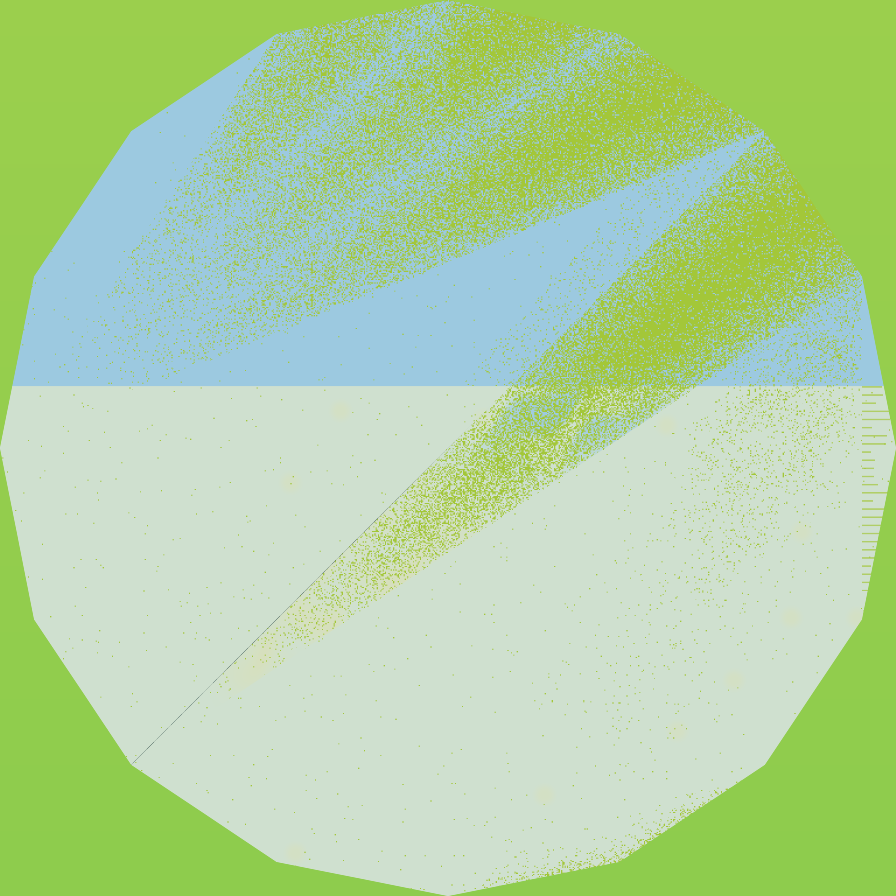
A Shadertoy shader for this background:

```glsl
// A sixteen-sided disc of blue sky over pale ground, crossed by grainy green fans.
const float PI = 3.14159265;
const float SIDES = 16.0;
const float RADIUS = 0.5;
const float HORIZON = 0.569;
const float GRAIN_CELLS = 768.0;
const int GRAIN_TAPS = 3;
const float DASH_ROWS = 110.0;
const float SPOT_CELLS = 14.0;
const vec2 UPPER_APEX = vec2(0.0, 0.5);
const vec2 LOWER_APEX = vec2(0.1464, 0.1464);
const vec2 RIGHT_CORNER = vec2(0.962, 0.691);

const vec3 FIELD_TOP = vec3(0.608, 0.812, 0.302);
const vec3 FIELD_BOTTOM = vec3(0.555, 0.800, 0.300);
const vec3 SKY = vec3(0.610, 0.790, 0.878);
const vec3 GROUND = vec3(0.812, 0.878, 0.812);
const vec3 GRAIN = vec3(0.640, 0.780, 0.225);
const vec3 STRAW = vec3(0.860, 0.875, 0.690);
const vec3 SEAM = vec3(0.360, 0.460, 0.430);

float hash(vec2 p) {
    vec3 q = fract(vec3(p.xyx) * 0.1031);
    q += dot(q, q.yzx + 33.33);
    return fract((q.x + q.y) * q.z);
}

// Layered sines, roughly 0 to 1.
float ripple(vec2 p) {
    float s = sin(p.x * 31.0 + 2.0 * sin(p.y * 23.0));
    s += sin(p.y * 47.0 - p.x * 29.0 + 1.7 * sin(p.x * 41.0));
    return 0.5 + 0.25 * s;
}

// Signed distance to the sides, with a vertex on each axis.
float polygon(vec2 p) {
    float sector = 2.0 * PI / SIDES;
    float a = mod(atan(p.y, p.x), sector) - 0.5 * sector;
    return length(p) * cos(a) - RADIUS * cos(0.5 * sector);
}

// x: chord number as seen from a vertex, y: distance from it.
vec2 fan(vec2 p, vec2 apex) {
    vec2 v = p - apex;
    return vec2(atan(v.y, v.x) * SIDES / PI, length(v));
}

// Soft mask for the chords from first to last.
float wedge(vec2 f, float first, float last, float px) {
    float w = 0.5 * px * SIDES / (PI * max(f.y, 0.01));
    return smoothstep(first - w, first + w, f.x)
         * (1.0 - smoothstep(last - w, last + w, f.x));
}

// Each blade of a fan is densest along its middle.
float blade(float t) {
    float f = fract(t);
    return mix(0.45, 1.0, sin(PI * f)) * mix(0.6, 1.0, smoothstep(0.0, 0.04, f));
}

float segment(vec2 p, vec2 a, vec2 b) {
    vec2 v = b - a;
    return length(p - a - v * clamp(dot(p - a, v) / dot(v, v), 0.0, 1.0));
}

// Share of one pixel that is covered by scattered square grains.
float grains(vec2 p, float density, float px) {
    float sum = 0.0;
    for (int j = 0; j < GRAIN_TAPS; j++)
    for (int i = 0; i < GRAIN_TAPS; i++) {
        vec2 tap = (vec2(i, j) + 0.5) / float(GRAIN_TAPS) - 0.5;
        sum += step(hash(floor((p + tap * px) * GRAIN_CELLS)), density);
    }
    return sum / float(GRAIN_TAPS * GRAIN_TAPS);
}

// Rare faint round spots, one per cell at most.
float spots(vec2 p) {
    vec2 q = p * SPOT_CELLS;
    vec2 id = floor(q);
    vec2 centre = 0.3 + 0.4 * vec2(hash(id + 3.0), hash(id + 41.0));
    return step(0.85, hash(id + 17.0)) * (1.0 - smoothstep(0.05, 0.22, length(fract(q) - centre)));
}

void mainImage(out vec4 fragColor, in vec2 fragCoord) {
    float size = min(iResolution.x, iResolution.y);
    float px = 1.0 / size;
    vec2 p = (fragCoord - 0.5 * iResolution.xy) / size + 0.5;
    float edge = polygon(p - 0.5);
    float wave = ripple(p * 1.8);

    // Sky, ground and faint stains
    float sky = smoothstep(HORIZON - 0.5 * px, HORIZON + 0.5 * px, p.y);
    vec2 upper = fan(p, UPPER_APEX);
    vec2 lower = fan(p, LOWER_APEX);
    float beam = wedge(lower, 3.0, 4.0, px);
    float straw = beam * smoothstep(0.1, 0.2, lower.y) * (1.0 - smoothstep(0.35, 0.55, lower.y));
    vec3 ground = mix(GROUND, STRAW, max(0.6 * straw * wave, 0.35 * spots(p)));
    vec2 away = (p - vec2(0.63, 0.54)) * vec2(9.0, 20.0);
    float pool = beam * exp(-dot(away, away));
    ground = mix(ground, SKY, pool * smoothstep(0.1, 0.7, wave));
    vec3 disc = mix(ground, SKY, sky);

    // Grain density of the two fans, with steps at the quarter lines
    float canopy = wedge(upper, 2.0, 5.0, px) * smoothstep(0.05, 0.87, upper.y) * blade(upper.x);
    canopy *= p.x < 0.125 ? 0.45 : (p.x < 0.25 ? 0.62 : (p.x < 0.5 ? 0.85 : 1.0));
    float ray = beam * pow(smoothstep(0.03, 0.78, lower.y), 1.35) * blade(lower.x);
    float density = 0.002 + 0.92 * max(canopy, ray * (1.0 - 0.3 * pool));

    // Loose dust beside the ray, at the right and along the lower rim
    density += 0.05 * wedge(lower, 4.0, 4.35, px) * sky;
    float drift = segment(p, RIGHT_CORNER, vec2(0.72, 0.22)) / 0.065;
    float dust = exp(-drift * drift) * mix(0.015, 0.2, smoothstep(0.3, 0.68, p.y));
    density += dust * (0.4 + wave) * step(p.x, RIGHT_CORNER.x) * (1.0 - beam);
    density += 0.35 * exp(edge / 0.008) * smoothstep(0.5, 0.62, p.x) * (1.0 - smoothstep(0.08, 0.14, p.y));
    disc = mix(disc, GRAIN, grains(p, density, px));

    // Thin broken dashes beside the right corner
    float row = p.y * DASH_ROWS;
    float reach = RIGHT_CORNER.x + 0.03 * (0.3 + hash(vec2(floor(row), 7.0)));
    float dash = 1.0 - smoothstep(0.03, 0.03 + px * DASH_ROWS, abs(fract(row) - 0.5));
    dash *= step(RIGHT_CORNER.x, p.x) * step(p.x, reach) * step(0.34, p.y) * step(p.y, HORIZON);
    disc = mix(disc, GRAIN, 0.7 * dash);

    // Hairline seam, broken along the diagonal
    float seam = 1.0 - smoothstep(0.0, 0.8 * px, abs(p.x - p.y) * 0.7071);
    seam *= step(LOWER_APEX.x, p.x) * (1.0 - smoothstep(0.4, 0.54, p.x));
    disc = mix(disc, SEAM, seam * mix(0.2, 0.75, hash(vec2(floor(p.x * 256.0), 5.0))));

    vec3 field = mix(FIELD_BOTTOM, FIELD_TOP, clamp(p.y, 0.0, 1.0));
    fragColor = vec4(mix(disc, field, smoothstep(-0.5 * px, 0.5 * px, edge)), 1.0);
}
```
